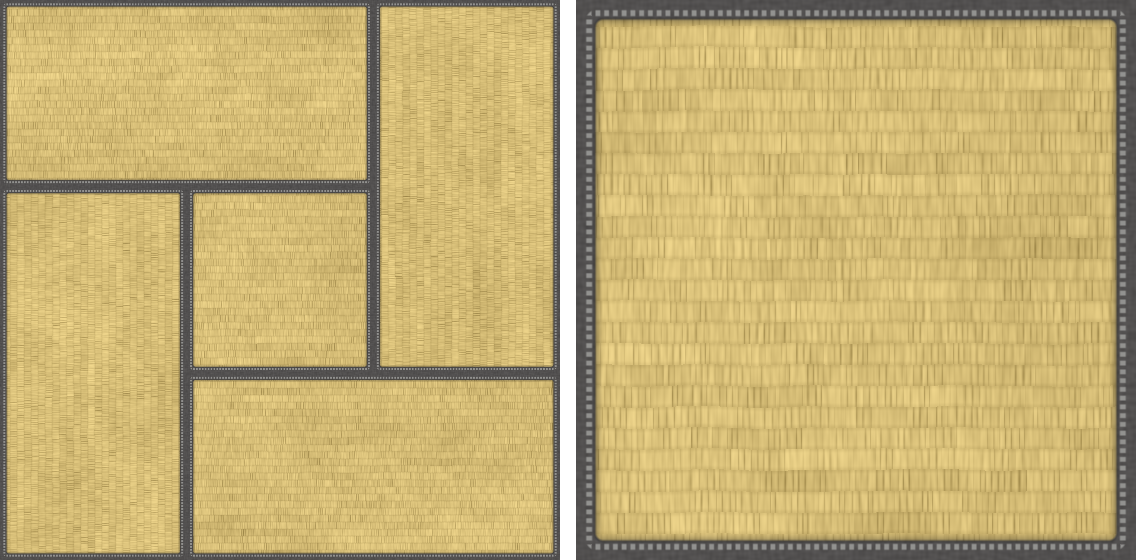
Left: the whole. Right: its middle third, enlarged.
Write a three.js fragment shader that draws this texture.

```glsl
// Five woven straw mats in a pinwheel, bound in dark cloth with dotted stitching.
// One mat is turned four times about the square centre mat; rounded-box distances
// give the borders, and staggered rows of hashed strands give the weave.
varying vec2 vUv;

float hash(vec2 p) {
  vec3 q = fract(p.xyx * vec3(0.1031, 0.1030, 0.0973));
  q += dot(q, q.yzx + 33.33);
  return fract((q.x + q.y) * q.z);
}

vec2 gradient(vec2 cell) {
  float angle = 6.2832 * hash(cell);
  return vec2(cos(angle), sin(angle));
}

// Gradient noise, roughly -0.7 to 0.7
float noise(vec2 p) {
  vec2 i = floor(p), f = fract(p);
  vec2 u = f * f * f * (f * (f * 6.0 - 15.0) + 10.0);
  vec2 e = vec2(1.0, 0.0);
  float low = mix(dot(gradient(i), f), dot(gradient(i + e), f - e), u.x);
  float high = mix(dot(gradient(i + e.yx), f - e.yx), dot(gradient(i + 1.0), f - 1.0), u.x);
  return mix(low, high, u.y);
}

float roundedBox(vec2 p, vec2 halfSize, float radius) {
  vec2 d = abs(p) - halfSize + radius;
  return length(max(d, 0.0)) + min(max(d.x, d.y), 0.0) - radius;
}

// Rows of short strands, running across the rows
vec3 straw(vec2 p, float seed) {
  vec2 s = p + seed * 13.7 + 20.0;
  float rowPos = s.y * 26.5 + 0.12 * noise(s * vec2(9.0, 4.0));
  float row = floor(rowPos);
  float across = abs(fract(rowPos) - 0.5) * 2.0;

  float strandPos = s.x * 82.0 + 0.5 * mod(row, 2.0) + 0.9 * noise(vec2(s.x * 31.0, row * 5.37));
  vec2 strand = vec2(floor(strandPos), row);
  float side = abs(fract(strandPos) - 0.5) * 2.0;
  float depth = hash(strand + 7.0);

  float tone = 0.80;
  tone += 0.16 * (hash(strand) - 0.5);
  tone -= (0.08 + 0.46 * depth * depth) * smoothstep(0.4, 1.0, side) * (1.0 - 0.5 * across * across);
  tone -= 0.15 * smoothstep(0.55, 1.0, across);
  // Fine fibres, streaks along rows and broad fading
  tone += 0.20 * noise(s * vec2(145.0, 24.0));
  tone += 0.17 * noise(vec2(s.x * 3.5, row * 7.31));
  tone += 0.05 * (hash(vec2(row, seed + 3.0)) - 0.5);
  tone += 0.12 * noise(s * 1.7) + 0.09 * noise(s * 5.0 + 40.0);
  return mix(vec3(0.60, 0.51, 0.27), vec3(0.93, 0.83, 0.54), clamp(tone, 0.0, 1.1));
}

void main() {
  vec2 p = vUv * 3.0 - 1.5;

  // Start from the centre mat, then pick whichever turned mat holds the point
  vec2 local = p;
  vec2 halfSize = vec2(0.5);
  float seed = 0.0;
  vec2 turned = p;
  for (int i = 0; i < 4; i++) {
    vec2 q = turned - vec2(-0.5, 1.0);
    if (roundedBox(q, vec2(1.0, 0.5), 0.0) < 0.0) {
      local = q;
      halfSize = vec2(1.0, 0.5);
      seed = float(i) + 1.0;
    }
    turned = vec2(-turned.y, turned.x);
  }

  // Cloth binding with a fine thread grain
  float thread = noise(p * vec2(130.0, 45.0)) + noise(p * vec2(45.0, 130.0) + 60.0);
  vec3 color = vec3(0.32, 0.312, 0.31) + 0.035 * thread;

  // Dotted stitches along the binding
  vec2 inset = abs(local) - halfSize;
  float along = inset.x > inset.y ? local.y : local.x;
  float seam = abs(roundedBox(local, halfSize - 0.0235, 0.012));
  float dash = abs(fract(along * 64.0) - 0.5) * 2.0;
  float stitch = (1.0 - smoothstep(0.003, 0.0075, seam)) * (1.0 - smoothstep(0.3, 0.8, dash));
  color = mix(color, vec3(0.60, 0.60, 0.59), 0.9 * stitch);

  // Straw panel, shaded where it tucks under the cloth
  float edge = roundedBox(local, halfSize - 0.035, 0.014);
  color *= 1.0 - 0.22 * (1.0 - smoothstep(0.0, 0.007, edge));
  vec3 panel = straw(local, seed) * (1.0 - 0.25 * smoothstep(-0.014, 0.0, edge));
  color = mix(panel, color, smoothstep(-0.003, 0.003, edge));

  gl_FragColor = vec4(color, 1.0);
}
```
